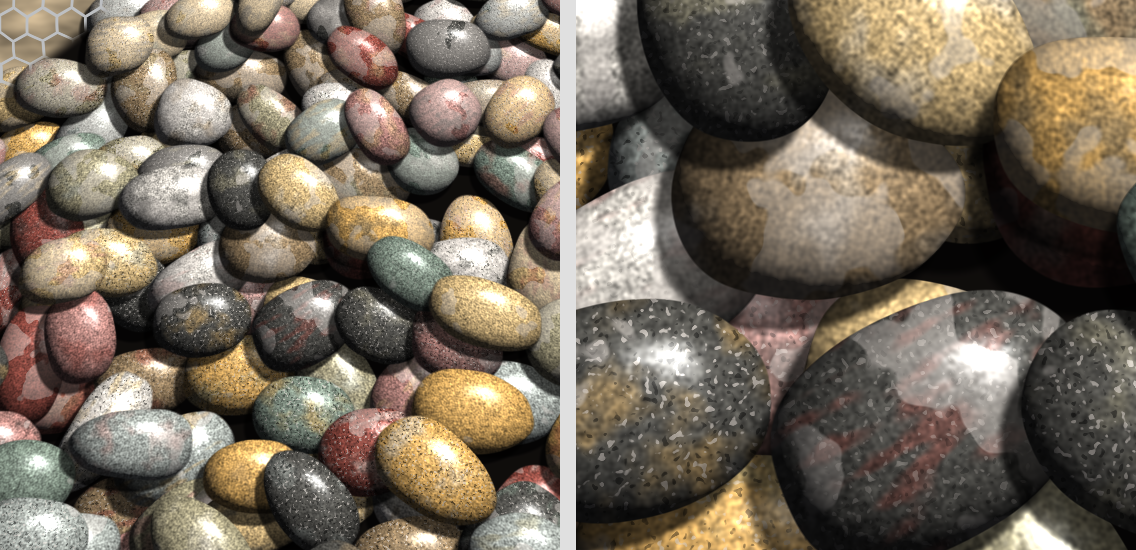
Left: the whole. Right: its middle third, enlarged.
Give the GLSL for this texture, as a Shadertoy shader.

```glsl
#define STONES 5.2
#define PERSPECTIVE 0.42
#define JITTER 0.3
#define SUN normalize(vec3(0.34, 0.56, 0.76))
#define SHADOW_SHIFT vec2(-0.09, -0.12)
#define SHADOW_LIGHT 0.33
#define GLOSS 85.0
#define PALE vec3(0.80, 0.78, 0.77)

const vec3 palette[10] = vec3[10](
    vec3(0.74, 0.73, 0.71), vec3(0.58, 0.61, 0.60), vec3(0.57, 0.55, 0.45),
    vec3(0.78, 0.62, 0.36), vec3(0.77, 0.67, 0.48), vec3(0.50, 0.26, 0.23),
    vec3(0.64, 0.47, 0.45), vec3(0.44, 0.50, 0.46), vec3(0.28, 0.28, 0.27),
    vec3(0.54, 0.46, 0.35));

vec2 hash2(vec2 p) {
    vec3 q = fract(p.xyx * vec3(0.1031, 0.1030, 0.0973));
    q += dot(q, q.yzx + 33.33);
    return fract((q.xx + q.yz) * q.zy);
}

float slope(vec2 cell, vec2 f, vec2 o) { return dot(hash2(cell + o) * 2.0 - 1.0, f - o); }

// Gradient noise, about -0.7 to 0.7
float noise(vec2 p) {
    vec2 i = floor(p), f = fract(p), u = f * f * (3.0 - 2.0 * f);
    return mix(mix(slope(i, f, vec2(0, 0)), slope(i, f, vec2(1, 0)), u.x),
               mix(slope(i, f, vec2(0, 1)), slope(i, f, vec2(1, 1)), u.x), u.y);
}

float fbm(vec2 p) { return noise(p) + 0.5 * noise(p * 2.1 + 7.3) + 0.25 * noise(p * 4.3 + 3.1); }

// Rounded egg outline: 0 at the middle, 1 at the rim
float outline(vec2 q, float power, float egg) {
    q.y *= 1.0 + egg * q.x;
    q = abs(q) + 1e-4;
    return pow(pow(q.x, power) + pow(q.y, power), 1.0 / power);
}

// Positive in the bare corner behind the pile
float bareCorner(vec2 uv) { return uv.y - 0.85 - 0.75 * uv.x; }

float hexEdge(vec2 p) {
    vec2 r = vec2(1.0, 1.732);
    vec2 a = mod(p, r) - 0.5 * r, b = mod(p - 0.5 * r, r) - 0.5 * r;
    vec2 g = abs(dot(a, a) < dot(b, b) ? a : b);
    return 0.5 - max(dot(g, normalize(r)), g.x);
}

// Mineral colour: mottling, bands, grains and dry patches
vec3 mineral(vec2 p, vec2 seed, vec2 pick, float height) {
    vec3 base = palette[int(pick.x * 9.99)];
    vec3 second = mix(base, palette[int(pick.y * 9.99)], 0.5);
    vec2 s = p + seed * 40.0;
    float bands = noise(s * vec2(3.0, 15.0)) * step(0.72, seed.x);
    vec3 c = mix(base, second, smoothstep(-0.05, 0.45, fbm(s * 3.2) + bands));
    c *= 1.0 + 0.25 * fbm(s * 11.0) + 0.35 * noise(s * 25.0) + 0.5 * noise(s * 46.0);
    float grains = noise(s * 34.0) + 0.4 * noise(s * 61.0);
    float speckled = smoothstep(0.35, 0.8, seed.y);
    c = mix(c, PALE, 0.6 * speckled * smoothstep(0.2, 0.36, grains));
    c = mix(c, c * 0.4, 0.75 * speckled * smoothstep(0.22, 0.38, -grains));
    float dry = fbm(s * 2.4) + 0.8 * height - 0.5 + 0.5 * (seed.x - 0.5);
    return mix(c, PALE, 0.42 * smoothstep(0.0, 0.06, dry));
}

// Sunlit wet surface; q is the offset in units of the stone radius
vec3 sunlit(vec3 albedo, vec2 q, float rim, vec2 p) {
    float bump = 0.07 * noise(p * 9.0) + 0.10 * noise(p * 34.0);
    float dome = sqrt(max(1.0 - rim * rim, 0.0)) + 0.06;
    vec3 n = normalize(vec3(q * (0.3 + 0.6 * rim) + bump, dome));
    float diffuse = pow(max(dot(n, SUN), 0.0), 0.75);
    float shine = max(dot(n, normalize(SUN + vec3(0, 0, 1))), 0.0);
    vec3 c = albedo * (vec3(0.17, 0.17, 0.18) + vec3(1.08, 1.06, 1.02) * diffuse);
    return c + 0.07 * pow(shine, 10.0) + 0.7 * pow(shine, GLOSS);
}

void mainImage(out vec4 fragColor, in vec2 fragCoord) {
    vec2 uv = fragCoord / iResolution.y;
    float middle = 0.5 * iResolution.x / iResolution.y;
    float depth = 1.0 - PERSPECTIVE * uv.y;
    vec2 ground = STONES * vec2((uv.x - middle) / depth, -log(depth) / PERSPECTIVE);
    float pixel = STONES / (depth * iResolution.y);
    // Dark gaps and bare earth
    vec3 earth = vec3(0.64, 0.57, 0.46) * (1.0 + 0.5 * fbm(uv * vec2(9.0, 22.0)));
    vec3 color = mix(vec3(0.06, 0.05, 0.045), earth, smoothstep(-0.04, 0.0, bareCorner(uv)));
    // Three layers of stones, painted from back to front
    for (int layer = 0; layer < 3; layer++) {
        vec2 shift = float(layer) * vec2(0.5, 0.37);
        vec2 g = ground + shift;
        for (int k = 0; k < 9; k++) {
            vec2 cell = floor(g) + vec2(k % 3 - 1, 1 - k / 3);
            vec2 id = cell + 57.0 * float(layer) + 100.0;
            vec2 place = hash2(id), form = hash2(id + 31.7);
            vec2 pick = hash2(id + 171.3), seed = hash2(id + 233.1);
            if (layer == 2 && hash2(id + 311.9).x > 0.55) continue;
            vec2 center = cell + 0.5 + JITTER * (2.0 * place - 1.0);
            vec2 world = (center - shift) / STONES;
            float shrink = exp(-PERSPECTIVE * world.y);
            vec2 seen = vec2(world.x * shrink + middle, (1.0 - shrink) / PERSPECTIVE);
            if (bareCorner(seen) > -0.03) continue;
            // Tilt, size and outline of one stone
            float t = 2.0 * seed.x - 1.0;
            float tilt = 1.5 * t * t * t + 0.5 * (place.x - 0.5);
            mat2 turn = mat2(cos(tilt), -sin(tilt), sin(tilt), cos(tilt));
            vec2 radius = vec2(mix(0.48, 0.69, form.x), mix(0.34, 0.47, form.y));
            float power = 2.0 + 0.5 * pick.y, egg = 0.36 * (form.y - 0.5);
            vec2 p = turn * (g - center), q = p / radius;
            float shade = outline(turn * (g - center - SHADOW_SHIFT) / radius, power, egg);
            color *= mix(1.0, SHADOW_LIGHT, 1.0 - smoothstep(0.95, 1.04, shade));
            float rim = outline(q, power, egg) * (1.0 + 0.07 * noise(q * 1.4 + seed * 20.0));
            float cover = 1.0 - smoothstep(-pixel, pixel, (rim - 1.0) * radius.y);
            if (cover > 0.0) color = mix(color, sunlit(mineral(p, seed, pick, uv.y), q * turn, rim, p + seed * 30.0), cover);
        }
    }
    // Wire mesh over the bare corner
    float wire = hexEdge(uv * 19.0 + 0.2 * noise(uv * 12.0));
    float mesh = (1.0 - smoothstep(0.03, 0.07, wire)) * smoothstep(-0.03, 0.0, bareCorner(uv));
    fragColor = vec4(clamp(mix(color, vec3(0.74, 0.75, 0.76), mesh), 0.0, 1.0), 1.0);
}
```
